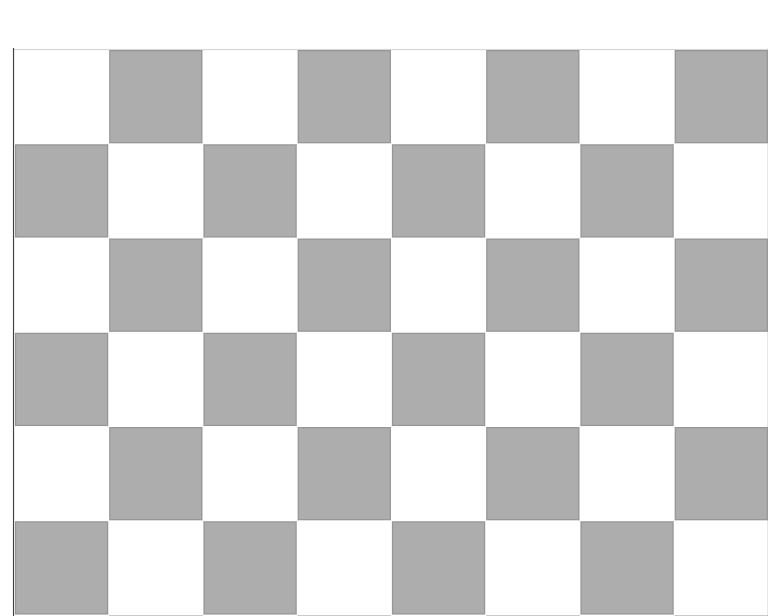
A Shadertoy shader for this pattern:

```glsl
// Grey and white checkerboard, eight columns by six rows, on a white sheet.
// Each grey square is a box distance with a thin darker rim; fine rules
// bound the board, with blank margins on the left and at the top.

#define CELL 0.12272                  // lengths are in canvas widths
#define BOARD_ORIGIN vec2(0.0188, 0.0645)
#define INSET 0.0006
#define RIM_WIDTH 0.0017
#define RULE_WIDTH 0.0015
#define PAPER 1.0
#define FILL 0.68
#define RIM 0.59
#define LEFT_RULE 0.25
#define FAINT_RULE 0.84

// Antialiased coverage of a signed distance
float coverage(float dist) {
    return clamp(0.5 - dist * iResolution.x, 0.0, 1.0);
}

float boxDistance(vec2 p, float halfSize) {
    vec2 d = abs(p) - halfSize;
    return length(max(d, 0.0)) + min(max(d.x, d.y), 0.0);
}

// Coverage of a thin rule, given the offset from its centre
float ruleCoverage(float offset) {
    return coverage(abs(offset) - 0.5 * RULE_WIDTH);
}

void mainImage(out vec4 fragColor, in vec2 fragCoord) {
    // Measure from the top left corner of the board
    vec2 p = vec2(fragCoord.x, iResolution.y - fragCoord.y) / iResolution.x;
    vec2 board = p - BOARD_ORIGIN;
    float shade = PAPER;

    // Faint rules along the top and right edges
    float insideX = step(0.0, board.x);
    float insideY = step(0.0, board.y + RULE_WIDTH);
    shade = mix(shade, FAINT_RULE, insideX * ruleCoverage(board.y));
    shade = mix(shade, FAINT_RULE, insideY * ruleCoverage(p.x - 1.0));

    // Rimmed grey squares on alternate cells
    vec2 cell = floor(board / CELL);
    vec2 local = board - (cell + 0.5) * CELL;
    float onBoard = step(0.0, min(board.x, board.y));
    float isGrey = onBoard * mod(cell.x + cell.y, 2.0);
    float dist = boxDistance(local, 0.5 * CELL - INSET);
    shade = mix(shade, RIM, isGrey * coverage(dist));
    shade = mix(shade, FILL, isGrey * coverage(dist + RIM_WIDTH));

    // Dark rule down the left side
    float leftRule = ruleCoverage(board.x + 0.8 * RULE_WIDTH);
    shade = mix(shade, LEFT_RULE, insideY * leftRule);

    fragColor = vec4(vec3(shade), 1.0);
}
```
